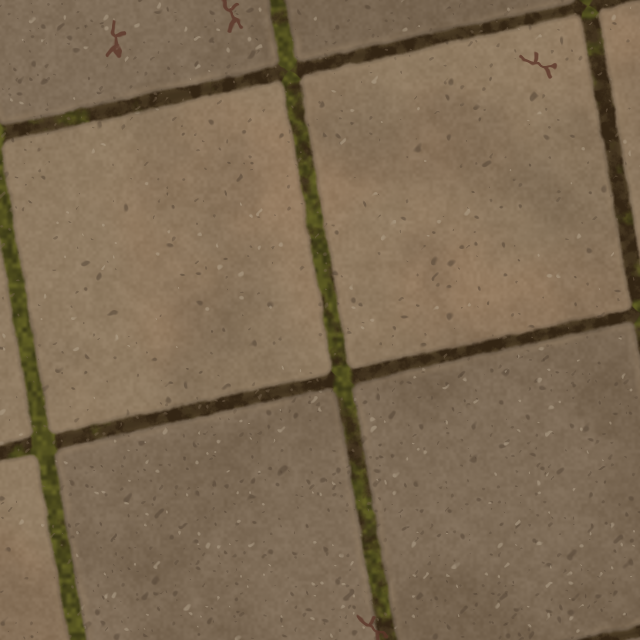
A three.js fragment shader for this texture:

```glsl
varying vec2 vUv;

const vec2 GRID_ORIGIN = vec2(0.452, 0.889);
const vec2 AXIS_RIGHT = vec2(0.467, 0.102);
const vec2 AXIS_DOWN = vec2(0.083, -0.480);
const vec2 SLAB_SIZE = vec2(0.478, 0.487);

const vec3 SAND = vec3(0.56, 0.48, 0.38);
const vec3 BLUSH = vec3(0.60, 0.49, 0.38);
const vec3 WEATHERED = vec3(0.49, 0.42, 0.34);
const vec3 STAIN = vec3(0.44, 0.37, 0.29);
const vec3 GRIT = vec3(0.70, 0.64, 0.55);
const vec3 PIT = vec3(0.33, 0.27, 0.21);
const vec3 SOIL = vec3(0.30, 0.24, 0.15);
const vec3 SHADOW = vec3(0.20, 0.145, 0.08);
const vec3 MOSS = vec3(0.35, 0.35, 0.13);
const vec3 TWIG = vec3(0.36, 0.21, 0.16);

float hash(vec2 p) {
  vec3 q = fract(vec3(p.xyx) * 0.1031);
  q += dot(q, q.yzx + 33.33);
  return fract((q.x + q.y) * q.z);
}

float noise(vec2 p) {
  vec2 i = floor(p), f = fract(p);
  f = f * f * (3.0 - 2.0 * f);
  float low = mix(hash(i), hash(i + vec2(1.0, 0.0)), f.x);
  float high = mix(hash(i + vec2(0.0, 1.0)), hash(i + 1.0), f.x);
  return mix(low, high, f.y);
}

float fbm(vec2 p) {
  float sum = 0.0, gain = 0.533;
  for (int i = 0; i < 4; i++) {
    sum += gain * noise(p);
    p = mat2(1.6, 1.2, -1.2, 1.6) * p + 17.3;
    gain *= 0.5;
  }
  return sum;
}

vec2 toGrid(vec2 p, vec2 a, vec2 b) {
  float det = a.x * b.y - a.y * b.x;
  return vec2(b.y * p.x - b.x * p.y, a.x * p.y - a.y * p.x) / det;
}

float roundedBox(vec2 p, vec2 halfSize, float radius) {
  vec2 d = abs(p) - halfSize + radius;
  return length(max(d, 0.0)) + min(max(d.x, d.y), 0.0) - radius;
}

float segment(vec2 p, vec2 a, vec2 b) {
  vec2 ab = b - a;
  return length(p - a - ab * clamp(dot(p - a, ab) / dot(ab, ab), 0.0, 1.0));
}

// One irregular speck at a random spot in each chosen cell
float specks(vec2 p, float scale, float density, float seed) {
  vec2 q = p * scale + 0.5 * noise(p * scale * 1.7);
  vec2 id = floor(q) + seed;
  vec2 center = 0.3 + 0.4 * vec2(hash(id), hash(id + 41.7));
  float radius = mix(0.08, 0.27, hash(id + 9.1));
  float dotMask = 1.0 - smoothstep(radius * 0.4, radius + 0.06, length(fract(q) - center));
  return dotMask * step(hash(id + 73.9), density);
}

// Forked dry stalk
float stalk(vec2 p, float angle) {
  float c = cos(angle), s = sin(angle);
  p = mat2(c, -s, s, c) * p + 0.006 * (noise(p * 110.0) - 0.5);
  float d = segment(p, vec2(-0.006, 0.026), vec2(0.002, -0.016));
  d = min(d, segment(p, vec2(0.0, 0.004), vec2(0.014, 0.012)));
  d = min(d, segment(p, vec2(0.002, -0.012), vec2(0.013, -0.024)));
  d = min(d, segment(p, vec2(0.002, -0.012), vec2(-0.005, -0.026)));
  return 1.0 - smoothstep(0.0015, 0.0045, d);
}

vec3 slabColor(vec2 p, vec2 cell, float edge) {
  float worn = step(0.5, abs(cell.y)) * step(-1.5, cell.x);
  worn *= mix(0.75, 1.0, hash(cell + 5.0));
  float blotch = fbm(p * 5.0 + cell * 3.7);
  vec3 color = mix(SAND, BLUSH, 0.7 * smoothstep(0.4, 0.7, fbm(p * 3.0 + 8.0)));
  color = mix(color, WEATHERED, worn);
  color = mix(color, STAIN, smoothstep(0.42, 0.78, blotch) * mix(0.5, 0.8, worn));
  color += 0.05 * (fbm(p * 65.0) - 0.5) + 0.035 * (noise(p * 190.0) - 0.5);
  color = mix(color, PIT, 0.55 * specks(p, 46.0, mix(0.10, 0.24, worn), 3.0));
  color = mix(color, PIT, 0.40 * specks(p, 85.0, mix(0.06, 0.18, worn), 19.0));
  color = mix(color, GRIT, 0.50 * specks(p, 62.0, mix(0.04, 0.13, worn), 57.0));
  // Pale worn rim
  float rim = smoothstep(-0.018, -0.006, edge) * noise(p * 28.0);
  return mix(color, SAND * 1.04, 0.45 * rim);
}

vec3 jointColor(vec2 p, float upright, float node, float depth) {
  float crumbs = fbm(p * 75.0);
  vec3 color = mix(SHADOW, SOIL, smoothstep(0.32, 0.68, crumbs));
  color = mix(color, SHADOW, 0.4 * depth);
  float growth = mix(0.55, 0.95, upright) - 0.5 * p.x + 0.45 * node;
  float moss = smoothstep(0.55, 0.85, growth + 0.7 * (fbm(p * 38.0 + 4.0) - 0.4));
  vec3 mossTone = MOSS * mix(0.65, 1.2, noise(p * 130.0));
  color = mix(color, mossTone, 0.85 * moss);
  return mix(color, STAIN, 0.5 * specks(p, 75.0, 0.2, 31.0));
}

void main() {
  vec2 p = vUv;
  vec2 grid = toGrid(p - GRID_ORIGIN, AXIS_RIGHT, AXIS_DOWN);
  vec2 cell = floor(grid);
  vec2 local = (fract(grid) - 0.5) * SLAB_SIZE;
  vec2 toLine = 0.5 * SLAB_SIZE - abs(local);

  // Slab outline with crumbling edges
  vec2 jointHalf = vec2(0.0125, mix(0.0115, 0.0085, p.x));
  float edge = roundedBox(local, 0.5 * SLAB_SIZE - jointHalf, 0.014);
  edge += 0.007 * (fbm(p * 48.0) - 0.5);
  float joint = smoothstep(-0.003, 0.003, edge);
  float upright = smoothstep(-0.005, 0.005, toLine.y - toLine.x);
  float node = 1.0 - smoothstep(0.008, 0.026, max(toLine.x, toLine.y));

  vec3 slab = slabColor(p, cell, edge);
  slab *= 1.0 - 0.14 * smoothstep(-0.008, 0.0, edge);
  vec3 color = mix(slab, jointColor(p, upright, node, smoothstep(0.0, 0.010, edge)), joint);

  // Scattered stalks
  for (int i = 0; i < 4; i++) {
    float n = float(i);
    vec2 spot = vec2(0.18 + 0.16 * n + 0.02 * n * n, fract(0.94 + 0.04 * n - 0.16 * step(2.5, n)));
    color = mix(color, TWIG, 0.8 * stalk(p - spot, 0.4 * n - 0.2));
  }
  gl_FragColor = vec4(color, 1.0);
}
```
